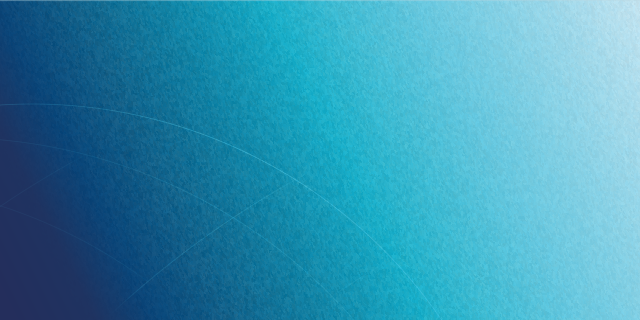
Give the GLSL for this background, as a Shadertoy shader.

```glsl
const float TILT = 0.5;            // sideways lean of the colour bands
const float FINE_CELLS = 190.0;    // grain cells per canvas height
const float COARSE_CELLS = 95.0;
const float GRAIN_STRETCH = 0.6;   // vertical elongation of the grain
const float GRAIN_LEAN = 0.25;
const float GRAIN_AMOUNT = 0.085;
const float HUE_AMOUNT = 0.05;
const float LINE_WIDTH = 0.0024;
const float RIM_HEIGHT = 0.0026;
const vec3 LINE_COLOR = vec3(0.30, 0.78, 0.90);
const vec3 RIM_COLOR = vec3(0.72, 0.84, 0.88);

// Colour stops: rgb and position along the tilted axis
const int STOP_COUNT = 10;
const vec4 STOPS[STOP_COUNT] = vec4[](
    vec4(0.14, 0.18, 0.36, 0.05), vec4(0.12, 0.20, 0.38, 0.30),
    vec4(0.04, 0.27, 0.47, 0.48), vec4(0.07, 0.38, 0.54, 0.72),
    vec4(0.07, 0.52, 0.65, 1.02), vec4(0.10, 0.68, 0.78, 1.33),
    vec4(0.24, 0.73, 0.82, 1.53), vec4(0.40, 0.78, 0.87, 1.80),
    vec4(0.60, 0.84, 0.91, 2.20), vec4(0.76, 0.89, 0.94, 2.50));

// Arcs: centre and radius, then start x, end x and strength
const int ARC_COUNT = 6;
const vec3 ARCS[ARC_COUNT] = vec3[](
    vec3(0.10, -0.876, 1.551), vec3(-0.15, -1.099, 1.669),
    vec3(-0.49, -1.166, 1.60), vec3(2.389, -2.179, 3.0),
    vec3(1.686, -2.127, 3.0), vec3(2.726, -2.406, 3.0));
const vec3 ARC_SPANS[ARC_COUNT] = vec3[](
    vec3(-0.4, 1.6, 0.45), vec3(-0.4, 1.2, 0.20),
    vec3(-0.4, 0.5, 0.14), vec3(0.33, 0.96, 0.22),
    vec3(-0.3, 0.30, 0.15), vec3(1.0, 1.24, 0.16));

vec2 hash2(vec2 cell) {
    vec3 q = fract(cell.xyx * vec3(0.1031, 0.1030, 0.0973));
    q += dot(q, q.yzx + 33.33);
    return fract((q.xx + q.yz) * q.zy);
}

// Two random values, constant over each irregular cell, centred on zero
vec2 cellValue(vec2 p) {
    vec2 cell = floor(p);
    vec2 owner = cell;
    float nearest = 8.0;
    for (int j = -1; j <= 1; j++) {
        for (int i = -1; i <= 1; i++) {
            vec2 neighbour = cell + vec2(i, j);
            vec2 offset = neighbour + hash2(neighbour) - p;
            float d = dot(offset, offset);
            if (d < nearest) {
                nearest = d;
                owner = neighbour;
            }
        }
    }
    return hash2(owner + 71.0) - 0.5;
}

vec3 gradient(float t) {
    vec3 color = STOPS[0].rgb;
    for (int i = 1; i < STOP_COUNT; i++) {
        float blend = clamp((t - STOPS[i - 1].w) / (STOPS[i].w - STOPS[i - 1].w), 0.0, 1.0);
        color = mix(color, STOPS[i].rgb, blend);
    }
    return color;
}

float arcLine(vec2 p, vec3 arc, vec3 span, float pixel) {
    float edge = abs(length(p - arc.xy) - arc.z);
    float line = 1.0 - smoothstep(0.0, max(LINE_WIDTH, pixel), edge);
    float ends = smoothstep(span.x, span.x + 0.12, p.x)
               * (1.0 - smoothstep(span.y - 0.12, span.y, p.x));
    return line * step(arc.y, p.y) * ends * span.z;
}

void mainImage(out vec4 fragColor, in vec2 fragCoord) {
    float pixel = 1.0 / iResolution.y;
    vec2 p = fragCoord * pixel;
    float t = p.x + TILT * p.y;
    vec3 color = gradient(t);

    // Fine arcs, brighter toward the right
    float glow = mix(0.35, 1.0, smoothstep(0.1, 0.9, p.x));
    for (int i = 0; i < ARC_COUNT; i++) {
        color = mix(color, LINE_COLOR, glow * arcLine(p, ARCS[i], ARC_SPANS[i], pixel));
    }

    // Leaning grain in two sizes, strongest in the middle bands
    vec2 g = vec2(p.x + GRAIN_LEAN * p.y, GRAIN_STRETCH * p.y);
    vec2 grain = 0.65 * cellValue(g * FINE_CELLS) + 0.35 * cellValue(g * COARSE_CELLS);
    float grainMask = smoothstep(0.2, 0.8, t) * mix(1.0, 0.65, smoothstep(1.4, 2.0, t));
    color += grainMask * (GRAIN_AMOUNT * grain.x * vec3(0.8, 0.9, 0.9)
                        + HUE_AMOUNT * grain.y * vec3(1.2, 0.1, -0.5));

    // Pale upper rim
    float rim = smoothstep(1.0 - RIM_HEIGHT - pixel, 1.0 - RIM_HEIGHT + pixel, p.y);
    color = mix(color, RIM_COLOR, 0.5 * rim);

    fragColor = vec4(clamp(color, 0.0, 1.0), 1.0);
}
```
